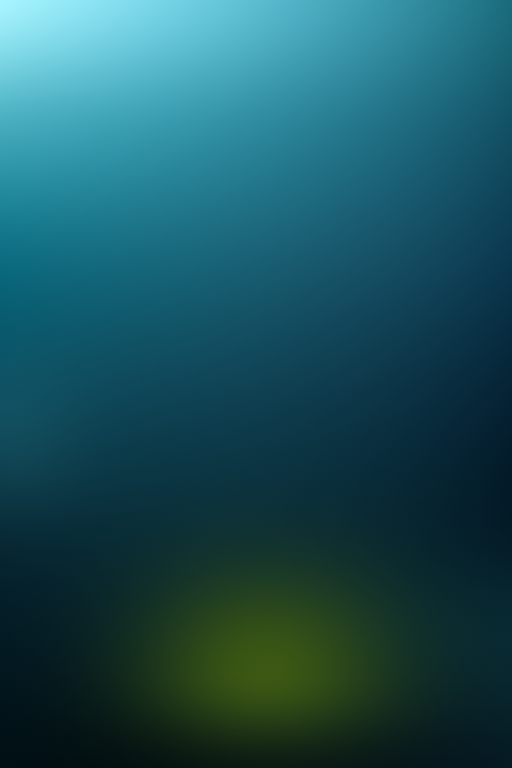
This background is drawn by a Shadertoy shader. Its source:

```glsl
const int STOPS = 7;

// Vertical colour ramps, top to bottom, evenly spaced
const vec3 LEFT_RAMP[STOPS] = vec3[STOPS](
    vec3(0.66, 0.96, 1.00), vec3(0.27, 0.67, 0.74), vec3(0.05, 0.43, 0.51),
    vec3(0.03, 0.28, 0.35), vec3(0.02, 0.16, 0.21), vec3(0.01, 0.10, 0.14),
    vec3(0.00, 0.06, 0.08));
const vec3 CENTRE_RAMP[STOPS] = vec3[STOPS](
    vec3(0.36, 0.74, 0.82), vec3(0.18, 0.54, 0.62), vec3(0.10, 0.38, 0.46),
    vec3(0.06, 0.26, 0.33), vec3(0.035, 0.18, 0.23), vec3(0.02, 0.13, 0.16),
    vec3(0.01, 0.06, 0.07));
const vec3 RIGHT_RAMP[STOPS] = vec3[STOPS](
    vec3(0.10, 0.42, 0.48), vec3(0.07, 0.31, 0.39), vec3(0.04, 0.22, 0.31),
    vec3(0.02, 0.14, 0.21), vec3(0.01, 0.10, 0.15), vec3(0.03, 0.16, 0.20),
    vec3(0.02, 0.10, 0.14));

// Glows, in canvas fractions from the lower left
const vec3 MOSS_COLOUR = vec3(0.25, 0.36, 0.07);
const vec2 MOSS_CENTRE = vec2(0.52, 0.125);
const float MOSS_WIDTH = 0.24;
const float MOSS_RISE = 0.13;
const float MOSS_FALL = 0.09;
const float MOSS_STRENGTH = 0.94;

const vec3 HAZE_COLOUR = vec3(0.04, 0.07, 0.07);
const vec2 HAZE_CENTRE = vec2(0.0, 0.425);
const vec2 HAZE_RADIUS = vec2(0.16, 0.11);

const float GRAIN = 1.0 / 255.0;

// Catmull-Rom curve through the stops of a ramp
vec3 sampleRamp(vec3 ramp[STOPS], float depth) {
    float position = clamp(depth, 0.0, 1.0) * float(STOPS - 1);
    int i = min(int(position), STOPS - 2);
    float t = position - float(i);
    vec3 a = ramp[max(i - 1, 0)];
    vec3 b = ramp[i];
    vec3 c = ramp[i + 1];
    vec3 d = ramp[min(i + 2, STOPS - 1)];
    return b + 0.5 * t * (c - a + t * (2.0 * a - 5.0 * b + 4.0 * c - d
         + t * (3.0 * (b - c) + d - a)));
}

float glow(vec2 offset, vec2 radius) {
    vec2 p = offset / radius;
    return exp(-dot(p, p));
}

float hash(vec2 p) {
    vec3 q = fract(vec3(p.xyx) * 0.1031);
    q += dot(q, q.yzx + 33.33);
    return fract((q.x + q.y) * q.z);
}

void mainImage(out vec4 fragColor, in vec2 fragCoord) {
    vec2 uv = fragCoord / iResolution.xy;
    float depth = 1.0 - uv.y;

    // Water: quadratic blend across the three ramps
    float x = uv.x;
    vec3 colour = sampleRamp(LEFT_RAMP, depth) * (1.0 - x) * (1.0 - 2.0 * x)
                + sampleRamp(CENTRE_RAMP, depth) * 4.0 * x * (1.0 - x)
                + sampleRamp(RIGHT_RAMP, depth) * x * (2.0 * x - 1.0);

    // Pale haze on the left edge
    colour += HAZE_COLOUR * glow(uv - HAZE_CENTRE, HAZE_RADIUS);

    // Moss-green glow, fading faster below its centre
    vec2 offset = uv - MOSS_CENTRE;
    float height = offset.y > 0.0 ? MOSS_RISE : MOSS_FALL;
    float moss = MOSS_STRENGTH * glow(offset, vec2(MOSS_WIDTH, height));
    colour = mix(colour, MOSS_COLOUR, moss);

    // Fine dither against banding
    colour += (hash(fragCoord) - 0.5) * GRAIN;
    fragColor = vec4(clamp(colour, 0.0, 1.0), 1.0);
}
```
